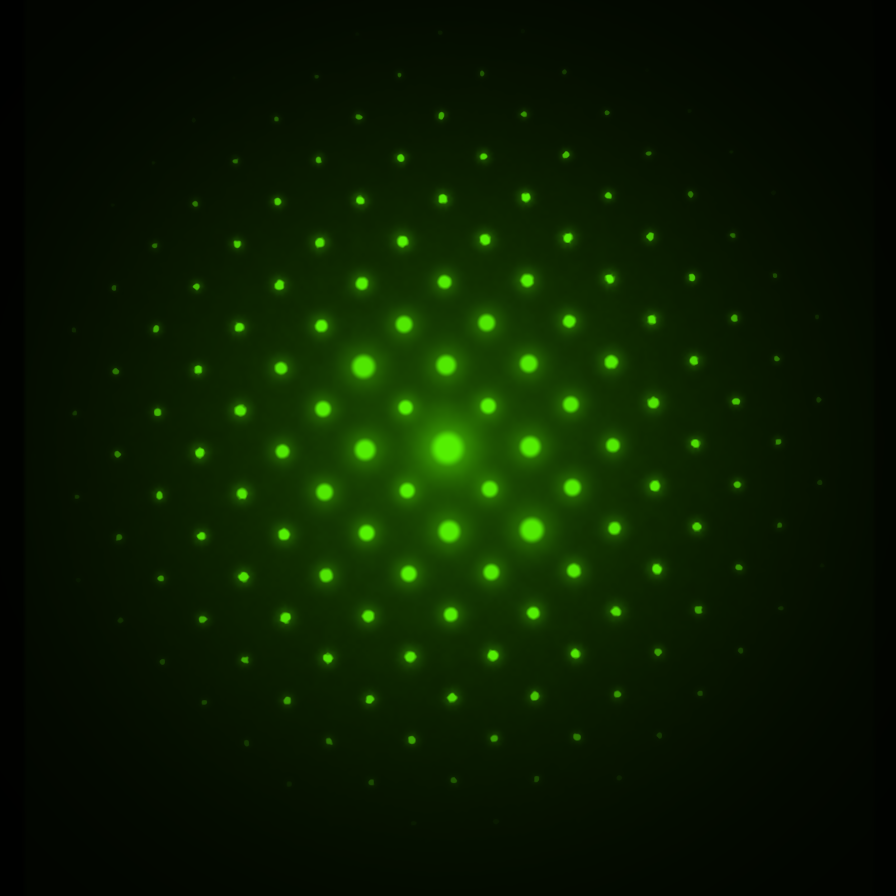
Give the GLSL for this pattern, as a WebGL 1 fragment shader.

```glsl
precision highp float;
uniform vec2 u_resolution;

#define CENTER vec2(0.4997, 0.4997)
#define HALF_PITCH vec2(0.0461, 0.0464)
#define TILT 0.0187
#define SPOT_RADIUS 0.0178
#define SPOT_DECAY 0.2
#define HALO_LEVEL 0.27
#define GLOW_LEVEL 0.215
#define PEAK_LEVEL 0.95
#define GRAIN 0.012
#define BEAM_TINT vec3(0.35, 1.0, 0.01)

float hash(vec2 p) {
  return fract(sin(dot(p, vec2(127.1, 311.7))) * 43758.5453);
}

float valueNoise(vec2 p) {
  vec2 cell = floor(p);
  vec2 f = fract(p);
  f = f * f * (3.0 - 2.0 * f);
  float low = mix(hash(cell), hash(cell + vec2(1.0, 0.0)), f.x);
  float high = mix(hash(cell + vec2(0.0, 1.0)), hash(cell + 1.0), f.x);
  return mix(low, high, f.y);
}

float gaussian(float dist, float width) {
  return exp(-dist * dist / (width * width));
}

// Spot size falls with diffraction order; low orders have their own weights
float spotRadius(vec2 site) {
  float order = dot(site, site);
  float radius = SPOT_RADIUS * exp(-SPOT_DECAY * sqrt(order));
  if (order < 0.5) radius *= 1.08;
  else if (order < 2.5) radius *= 0.66;
  else if (order > 7.5 && order < 8.5) radius *= site.x * site.y < 0.0 ? 1.34 : 0.96;
  return radius * (0.94 + 0.12 * hash(site));
}

// Outer spots dim towards the rim, slightly later at the top
float spotStrength(vec2 site) {
  float reach = length(site * HALF_PITCH - vec2(0.0, 0.025));
  float fade = 1.0 - smoothstep(0.25, 0.47, reach);
  return fade * (0.88 + 0.12 * hash(site + 17.0));
}

// Returns halo in x and core coverage in y for the centred lattice
vec2 diffractionSpots(vec2 p) {
  vec2 q = p / HALF_PITCH;
  vec2 nearest = floor(0.5 * vec2(q.x + q.y, q.y - q.x) + 0.5);
  float halo = 0.0;
  float core = 0.0;
  for (int j = -1; j <= 1; j++) {
    for (int i = -1; i <= 1; i++) {
      vec2 cell = nearest + vec2(float(i), float(j));
      vec2 site = vec2(cell.x - cell.y, cell.x + cell.y);
      vec2 offset = p - site * HALF_PITCH;
      float order = length(site);
      float wobble = (valueNoise(offset * 300.0 + site * 9.0) - 0.5) * 0.0018;
      float dist = length(offset) + wobble * smoothstep(3.0, 6.0, order);
      float radius = spotRadius(site);
      float strength = spotStrength(site);
      halo += HALO_LEVEL * strength * gaussian(dist, radius * 1.75);
      core = max(core, strength * (1.0 - smoothstep(radius * 0.6, radius * 1.22, dist)));
    }
  }
  return vec2(halo, core);
}

// Wide scattered light, the central bloom and one faint ghost above it
float scatteredLight(vec2 p) {
  float r = length(p);
  float light = 0.012 + GLOW_LEVEL * gaussian(r, 0.36);
  light += 0.05 * gaussian(r, 0.15) + 0.13 * gaussian(r, 0.04);
  return light + 0.035 * gaussian(length(p - vec2(-0.011, 0.044)), 0.014);
}

// Dark strips at the left and right of the frame
float frameShade(vec2 uv) {
  float left = smoothstep(0.024, 0.031, uv.x);
  float right = 1.0 - smoothstep(0.972, 0.979, uv.x);
  return mix(0.25, 1.0, left) * mix(0.6, 1.0, right);
}

void main() {
  vec2 uv = gl_FragCoord.xy / u_resolution;
  vec2 p = uv - CENTER;
  vec2 axis = vec2(cos(TILT), sin(TILT));
  vec2 lattice = vec2(dot(p, axis), dot(p, vec2(-axis.y, axis.x)));

  float light = scatteredLight(p);
  float mottling = valueNoise(uv * 70.0) + valueNoise(uv * 190.0) - 1.0;
  light += GRAIN * mottling * smoothstep(0.02, 0.2, light);

  vec2 spots = diffractionSpots(lattice);
  light = mix(light + spots.x, PEAK_LEVEL, spots.y);
  gl_FragColor = vec4(BEAM_TINT * max(light, 0.0) * frameShade(uv), 1.0);
}
```
